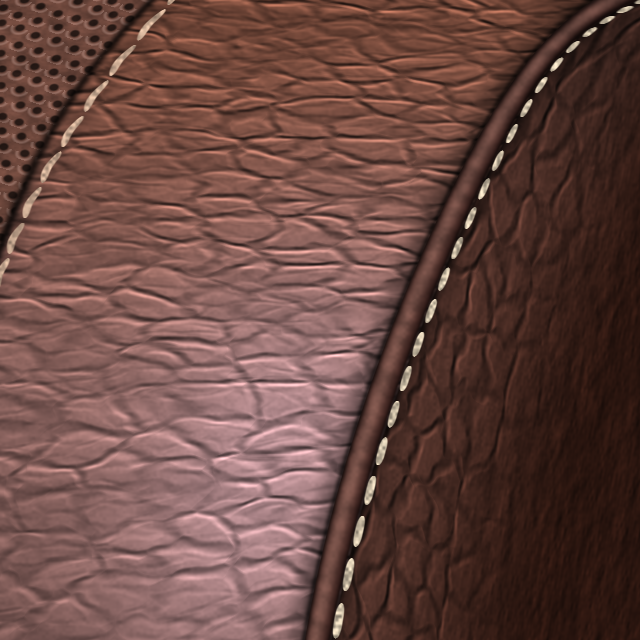
Write a three.js fragment shader that draws this texture.

```glsl
// Brown grained leather seat with a curved piping, stitched seams and a perforated corner
varying vec2 vUv;

vec2 hash2(vec2 p) {
  return fract(sin(vec2(dot(p, vec2(127.1, 311.7)), dot(p, vec2(269.5, 183.3)))) * 43758.5);
}

float noise(vec2 p) {
  vec2 i = floor(p), f = fract(p);
  f = f * f * (3.0 - 2.0 * f);
  return mix(mix(hash2(i).x, hash2(i + vec2(1, 0)).x, f.x),
             mix(hash2(i + vec2(0, 1)).x, hash2(i + vec2(1, 1)).x, f.x), f.y);
}

float fbm(vec2 p) {
  return 0.55 * noise(p) + 0.3 * noise(p * 2.1 + 7.3) + 0.15 * noise(p * 4.3 + 2.9);
}

// Distance gap between the two nearest cell centres: zero along a crease
float creaseGap(vec2 p) {
  vec2 cell = floor(p), f = fract(p);
  float near = 9.0, second = 9.0;
  for (int j = -1; j <= 1; j++)
    for (int i = -1; i <= 1; i++) {
      vec2 o = vec2(float(i), float(j));
      float d = length(o + 0.1 + 0.8 * hash2(cell + o) - f);
      second = min(second, max(near, d));
      near = min(near, d);
    }
  return second - near;
}

// Seams, given as x along the height
float pipeEdge(float y) { return 0.475 + 0.17 * y + 0.22 * y * y + 0.06 * pow(y, 14.0); }
float pipeSeam(float y) { return 0.523 + 0.19 * y + 0.2 * y * y + 0.095 * pow(y, 18.0); }
float cornerSeam(float y) { float w = y - 0.577; return 0.003 + 0.36 * w + 0.63 * w * w; }

// Surface height of the wide panel, with creases packed closer toward the top
float wideGrain(vec2 p) {
  vec2 q = vec2(9.0 * p.x + 2.0 * p.y + 2.5 * p.x * p.y,
                15.0 * p.y + 9.0 * p.y * p.y + p.x * (5.0 * p.y - 3.5));
  q += 0.8 * vec2(fbm(q * 0.9), fbm(q * 0.9 + 31.0));
  float depth = 0.45 + 0.55 * smoothstep(0.25, 0.6, noise(q * 0.8 + 11.0));
  float large = smoothstep(0.0, 0.38, creaseGap(q));
  float small = smoothstep(0.0, 0.5, creaseGap(q * vec2(1.5, 1.9) + 5.0));
  return depth * large + 0.22 * small + 0.35 * fbm(q * vec2(2.0, 2.6));
}

// Surface height of the side panel, with cells running along the piping
float sideGrain(vec2 p) {
  float d = p.x - pipeSeam(p.y) + 0.1 * p.y * p.y;
  vec2 q = vec2(22.0 * d + 1.5 * p.y, 13.0 * p.y + 5.0 * d);
  q += 0.8 * vec2(fbm(q), fbm(q + 17.0));
  float cells = smoothstep(0.0, 0.4, creaseGap(q));
  float streaks = fbm(vec2(65.0 * p.x - 12.0 * p.y, 22.0 * p.y));
  return mix(cells, streaks, smoothstep(0.08, 0.32, d)) + 0.5 * streaks;
}

// Rounded dashes: d is the distance across, phase counts the stitches
float stitch(float d, float phase, float width, float duty) {
  float along = abs(fract(phase) - 0.5) * 2.0 / duty;
  float w = width * sqrt(max(0.0, 1.0 - along * along * along));
  return smoothstep(0.0015, -0.0015, abs(d) - w) * step(along, 1.0);
}

void main() {
  vec2 p = vUv;
  float y = p.y, edge = pipeEdge(y), seam = pipeSeam(y), corner = cornerSeam(y);
  float lean = (pipeSeam(y + 0.005) - pipeSeam(y - 0.005)) / 0.01;
  float cosine = inversesqrt(1.0 + lean * lean);
  float dEdge = (p.x - edge) * cosine, dSeam = (p.x - seam) * cosine;
  float grit = noise(p * 190.0) - 0.5;

  // Wide panel: warm above, with a cool sheen low beside the piping
  vec3 col = mix(vec3(0.56, 0.40, 0.38), vec3(0.46, 0.285, 0.225), smoothstep(0.3, 1.0, y));
  vec2 sheen = (p - vec2(0.43 + 0.2 * (y - 0.25), 0.26)) / vec2(0.23, 0.36);
  col += vec3(0.13, 0.135, 0.17) * exp(-dot(sheen, sheen));
  col *= 1.0 - 0.14 * smoothstep(0.3, 0.0, p.x) * smoothstep(0.6, 0.0, y);
  float h = wideGrain(p);
  float slope = h - wideGrain(p + vec2(0.0015, 0.004));
  col *= (0.81 + 0.2 * min(h, 1.1)) * (1.0 + 0.62 * slope + 0.07 * grit);
  col *= 1.0 - 0.4 * smoothstep(-0.045, 0.0, dEdge);

  // Perforated corner with its sunken seam
  float dCorner = (p.x - corner) * 0.82;
  float dFold = dCorner + 0.02 + 0.008 * sin(9.0 * y - 6.5);
  float inCorner = smoothstep(0.003, -0.003, dFold) * step(0.5, y);
  vec2 g = vec2(dCorner * 34.0, y * 42.0 + p.x * 14.0);
  g.x += 0.5 * mod(floor(g.y), 2.0);
  vec2 hole = fract(g) - 0.5 + 0.25 * (hash2(floor(g)) - 0.5);
  float r = length(hole * vec2(1.0, 0.85));
  vec3 mesh = vec3(0.43, 0.28, 0.235) * (0.72 + 0.5 * fbm(p * vec2(60.0, 85.0)));
  mesh *= 1.0 - 0.65 * smoothstep(0.29, 0.15, r);
  mesh += 0.13 * smoothstep(0.14, 0.0, abs(r - 0.38)) * step(hole.y, 0.0);
  col = mix(col, mesh, inCorner);
  float upper = step(0.5, y);
  col *= 1.0 - upper * (0.7 * exp(-pow(dFold / 0.007, 2.0)) + 0.2 * exp(-pow(dCorner / 0.017, 2.0)));
  float thread = stitch(dCorner + 0.002 * sin(y * 113.0), y * 18.0 + 0.2, 0.0052, 0.88) * upper;
  col = mix(col, vec3(0.84, 0.71, 0.61) * (0.9 + 0.5 * grit), thread);

  // Side panel falling into shadow to the right
  vec3 side = mix(vec3(0.30, 0.185, 0.155), vec3(0.17, 0.085, 0.06), smoothstep(0.02, 0.33, p.x - seam));
  side *= 1.0 - 0.3 * smoothstep(0.65, 1.0, y);
  float hs = sideGrain(p);
  float slopeSide = hs - sideGrain(p + vec2(-0.003, 0.003));
  side *= (0.78 + 0.24 * hs) * (1.0 + 0.75 * slopeSide + 0.15 * grit);
  side *= 1.0 - 0.5 * exp(-max(dSeam, 0.0) / 0.014);
  col = mix(col, side, smoothstep(-0.007, -0.003, dSeam));

  // Rounded piping with cross ribs
  float t = (p.x - edge) / (seam - edge);
  float rib = noise(vec2(t * 2.0, y * 65.0 + p.x * 25.0)) - 0.5;
  float bulge = exp(-pow((t - 0.36) / 0.3, 2.0));
  vec3 pipe = mix(vec3(0.17, 0.085, 0.075), vec3(0.47, 0.32, 0.285), bulge);
  pipe *= (1.0 + 0.3 * rib + 0.1 * grit) * (1.0 - 0.12 * smoothstep(0.4, 1.0, y));
  col = mix(col, pipe, smoothstep(0.0, 0.05, t) * smoothstep(0.9, 0.8, t));
  col *= 1.0 - 0.6 * exp(-pow(dEdge / 0.005, 2.0));
  col *= 1.0 - 0.55 * exp(-pow((dSeam + 0.006) / 0.005, 2.0));

  // Cream thread beside the piping
  float count = 13.0 * y + 6.5 * y * y + 3.0 * pow(y, 18.0) + 0.1;
  float wobble = 0.0025 * (fract(count) - 0.5);
  thread = stitch(dSeam + wobble, count, mix(0.0068, 0.0038, y), 0.74);
  col = mix(col, vec3(0.86, 0.80, 0.70) * (0.92 + 0.6 * grit), thread);

  gl_FragColor = vec4(clamp(col, 0.0, 1.0), 1.0);
}
```
